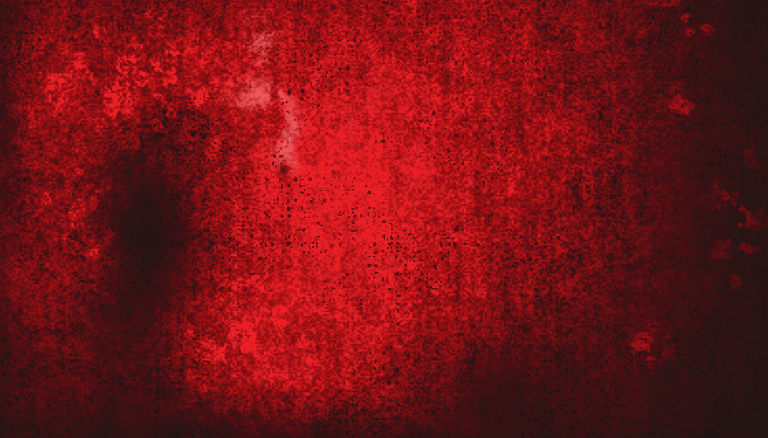
Give the GLSL for this texture, as a Shadertoy shader.

```glsl
// Distressed red plaster with peeling pink paint, dark pits and charcoal edges.
#define BASE_LEVEL 0.19
#define GRAIN_AMOUNT 0.62
#define STREAK_AMOUNT 0.22
#define BLOTCH_AMOUNT 0.34
#define WARP_AMOUNT 0.12
#define PIT_DEPTH 0.60
#define PIT_DENSITY 0.25
#define FLECK_GAIN 0.28
#define PEEL_GAIN 0.75

float hash(vec2 p) {
    vec3 q = fract(vec3(p.xyx) * 0.1031);
    q += dot(q, q.yzx + 33.33);
    return fract((q.x + q.y) * q.z);
}

float noise(vec2 p) {
    vec2 cell = floor(p), f = fract(p);
    f = f * f * (3.0 - 2.0 * f);
    return mix(mix(hash(cell), hash(cell + vec2(1, 0)), f.x),
               mix(hash(cell + vec2(0, 1)), hash(cell + vec2(1, 1)), f.x), f.y);
}

float fbm(vec2 p) {
    float sum = 0.0, gain = 0.5;
    for (int i = 0; i < 5; i++) {
        sum += gain * noise(p);
        p = mat2(0.8, 0.6, -0.6, 0.8) * p * 2.03 + 17.3;
        gain *= 0.5;
    }
    return sum / 0.97;
}

// Soft elliptical spot
float blob(vec2 p, vec2 centre, vec2 radius) {
    vec2 d = (p - centre) / radius;
    return exp(-dot(d, d));
}

// Broad light and shade across the wall
float lighting(vec2 p) {
    float v = BASE_LEVEL;
    v += 0.52 * blob(p, vec2(0.92, 0.58), vec2(0.48, 0.68));
    v += 0.24 * blob(p, vec2(0.70, 0.48), vec2(0.25, 0.46));
    v += 0.30 * blob(p, vec2(0.13, 0.62), vec2(0.17, 0.44));
    v += 0.24 * blob(p, vec2(0.38, 0.86), vec2(0.24, 0.16));
    v += 0.14 * blob(p, vec2(0.57, 0.21), vec2(0.14, 0.12));
    v += 0.10 * blob(p, vec2(1.30, 0.85), vec2(0.22, 0.25));
    v -= 0.25 * blob(p, vec2(0.33, 0.50), vec2(0.13, 0.24));
    v -= 0.22 * blob(p, vec2(1.12, 0.13), vec2(0.22, 0.15));
    v -= 0.05 * smoothstep(1.35, 1.65, p.x);
    float edges = smoothstep(-0.10, 0.15, p.y) * smoothstep(-0.12, 0.10, p.x);
    return mix(0.14, v, edges);
}

// Scattered chips of uneven outline, one possible chip per cell
float pits(vec2 p, float scale, float density) {
    vec2 q = p * scale, cell = floor(q);
    vec2 centre = 0.35 + 0.3 * vec2(hash(cell + 5.1), hash(cell + 9.7));
    vec2 radius = 0.12 + 0.22 * vec2(hash(cell + 3.3), hash(cell + 7.9));
    float d = length((fract(q) - centre) / radius) + 0.7 * (noise(q * 4.0) - 0.5);
    return step(hash(cell), density) * (1.0 - smoothstep(0.5, 1.2, d));
}

// Where the paint has peeled to pink
float peeling(vec2 p, float ragged) {
    float area = blob(p, vec2(0.59, 0.79), vec2(0.10, 0.07));
    area = max(area, blob(p, vec2(0.61, 0.91), vec2(0.06, 0.09)));
    area = max(area, blob(p, vec2(0.66, 0.69), vec2(0.05, 0.10)));
    area = max(area, 0.7 * blob(p, vec2(0.79, 0.73), vec2(0.05, 0.04)));
    return smoothstep(0.58, 0.95, area * 0.60 + ragged * 0.75 - 0.06);
}

// Where loose red flecks gather
float fleckArea(vec2 p) {
    float area = blob(p, vec2(0.32, 0.82), vec2(0.28, 0.16));
    area = max(area, blob(p, vec2(0.57, 0.22), vec2(0.16, 0.16)));
    area = max(area, 0.8 * blob(p, vec2(0.18, 0.50), vec2(0.09, 0.25)));
    area = max(area, blob(p, vec2(1.68, 0.50), vec2(0.06, 0.16)));
    area = max(area, blob(p, vec2(1.47, 0.20), vec2(0.06, 0.05)));
    area = max(area, blob(p, vec2(1.56, 0.76), vec2(0.05, 0.04)));
    return max(area, blob(p, vec2(1.57, 0.96), vec2(0.13, 0.07)));
}

// Red level to charcoal, crimson and scarlet, then pink where peeled
vec3 palette(float level, float peel) {
    float scarlet = smoothstep(0.62, 0.90, level);
    float char = 1.0 - smoothstep(0.12, 0.30, level);
    vec3 paint = vec3(min(level, 0.93), 0.06 + 0.06 * scarlet + 0.02 * char,
                      0.075 + 0.07 * scarlet);
    return paint + peel * smoothstep(0.5, 0.95, level) * vec3(0.0, 0.22, 0.21);
}

void mainImage(out vec4 fragColor, in vec2 fragCoord) {
    vec2 p = fragCoord / iResolution.y;
    vec2 warp = vec2(fbm(p * 7.0), fbm(p * 7.0 + 40.0)) - 0.5;
    float level = lighting(p + WARP_AMOUNT * warp);

    // Blotches, vertical streaks and fine grain
    float contrast = 0.12 + 0.80 * smoothstep(0.14, 0.50, level);
    contrast *= 1.0 - 0.30 * smoothstep(0.62, 0.90, level);
    float ragged = fbm(p * 19.0 + 3.0 * warp);
    float streak = 0.6 * noise(p * vec2(65.0, 5.0)) + 0.4 * noise(p * vec2(130.0, 14.0));
    float grain = 0.65 * noise(p * vec2(210.0, 235.0)) + 0.35 * noise(p * vec2(95.0, 110.0) + 31.0);
    float wear = BLOTCH_AMOUNT * (ragged - 0.5) + STREAK_AMOUNT * (streak - 0.5);
    level += contrast * (wear + GRAIN_AMOUNT * (grain - 0.5));

    // Flecks and peeled paint
    float area = fleckArea(p);
    float fleck = smoothstep(0.54, 0.66, fbm(p * 28.0 + 70.0) + 0.12 * (area - 0.5));
    level += FLECK_GAIN * fleck * area * (0.5 + grain);
    float peel = peeling(p + 0.05 * warp, ragged);
    level = mix(level, 0.80 + 0.30 * grain, PEEL_GAIN * peel);

    // Chips at two sizes, and one deep hole
    float pit = max(pits(p, 60.0, PIT_DENSITY), pits(p + 2.7, 100.0, PIT_DENSITY));
    pit *= smoothstep(0.35, 0.65, fbm(p * 9.0 + 11.0));
    pit = max(pit, blob(p, vec2(0.646, 0.612), vec2(0.009, 0.013)));
    level *= 1.0 - PIT_DEPTH * pit;

    fragColor = vec4(palette(max(level, 0.11), peel), 1.0);
}
```
